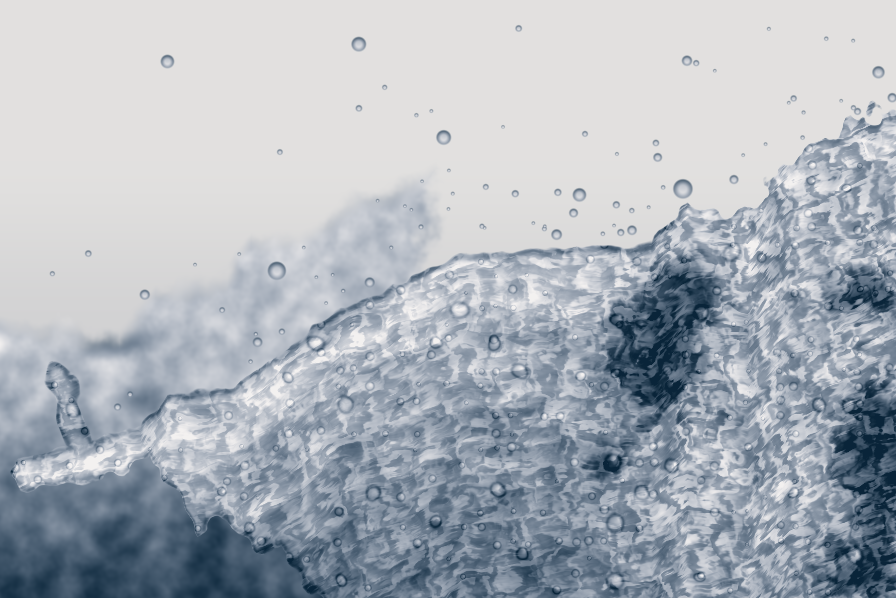
Reproduce this texture procedurally as a Shadertoy shader.

```glsl
// Breaking wave with a glassy crest, spray droplets and a blurred swell under a pale sky.

const vec3 DEEP = vec3(.1, .2, .28), PALE = vec3(.89, .89, .9);
const vec3 SKY_TOP = vec3(.885, .88, .875), SKY_LOW = vec3(.82, .82, .825);
const float STREAK_GAIN = .34, FACET_GAIN = .36, FLECK_GAIN = .34;
const int SPRAY_COUNT = 75, DROP_COUNT = 7;

// Outlines as knots, in units of the canvas height
const vec2 CREST[12] = vec2[12](vec2(0, .19), vec2(.03, .235), vec2(.235, .285),
  vec2(.28, .34), vec2(.39, .35), vec2(.57, .485), vec2(.78, .575), vec2(1.09, .594),
  vec2(1.15, .65), vec2(1.25, .65), vec2(1.32, .74), vec2(1.5, .82));
const vec2 UNDERSIDE[12] = vec2[12](vec2(0, .215), vec2(.03, .18), vec2(.16, .195),
  vec2(.25, .235), vec2(.3, .17), vec2(.33, .1), vec2(.38, .13), vec2(.43, .08),
  vec2(.47, .085), vec2(.52, .02), vec2(.58, -.05), vec2(1.5, -.1));
const vec2 SWELL[12] = vec2[12](vec2(0, .46), vec2(.14, .43), vec2(.2, .43),
  vec2(.26, .51), vec2(.38, .53), vec2(.42, .6), vec2(.5, .58), vec2(.57, .65),
  vec2(.66, .69), vec2(.73, .705), vec2(.8, .6), vec2(1.5, .3));
// Large drops: centre and radius
const vec3 DROPS[7] = vec3[7](vec3(.6, .926, .012), vec3(.28, .897, .011),
  vec3(.742, .77, .012), vec3(.463, .547, .015), vec3(1.469, .879, .01),
  vec3(.969, .674, .011), vec3(1.142, .684, .016));

vec2 hash2(vec2 p) {
  vec3 a = fract(p.xyx * vec3(.1031, .103, .0973));
  a += dot(a, a.yzx + 33.33);
  return fract((a.xx + a.yz) * a.zy);
}

float corner(vec2 i, vec2 f, vec2 o) {
  return dot(hash2(i + o) * 2. - 1., f - o);
}

float gradientNoise(vec2 p) {
  vec2 i = floor(p), f = fract(p), u = f * f * (3. - 2. * f), o = vec2(0, 1);
  float low = mix(corner(i, f, o.xx), corner(i, f, o.yx), u.x);
  return 1.5 * mix(low, mix(corner(i, f, o.xy), corner(i, f, o.yy), u.x), u.y);
}

float fbm(vec2 p) {
  float sum = 0., gain = .6;
  for (int i = 0; i < 4; i++) {
    sum += gain * gradientNoise(p);
    p = mat2(1.6, 1.2, -1.2, 1.6) * p + 7.3;
    gain *= .55;
  }
  return sum;
}

float profile(vec2 k[12], float x) {
  float y = k[0].y;
  for (int i = 0; i < 11; i++)
    y += (k[i + 1].y - k[i].y) * clamp((x - k[i].x) / (k[i + 1].x - k[i].x), 0., 1.);
  return y;
}

float bell(float x) { return exp(-x * x); }

float blob(vec2 p, float x, float y, float w, float h) {
  return bell(length((p - vec2(x, y)) / vec2(w, h)));
}

vec3 waterColor(float t) {
  t = clamp(t, -.08, 1.08);
  return mix(DEEP, PALE, t) + vec3(0, .02, .1) * t * (1. - t);
}

// One jittered bubble per cell: dark rim, pale core
float bubbles(vec2 p, float scale, float share) {
  vec2 cell = floor(p * scale), h = hash2(cell + scale);
  vec2 q = fract(p * scale) - .5 - .3 * (hash2(cell + 41.) - .5);
  float r = .12 + .2 * h.y;
  float rim = bell((length(q) / r - .85) / .2);
  return step(h.x, share) * (.3 * bell(2. * length(q - .06) / r) - .3 * rim);
}

void addDrop(inout vec3 color, vec2 p, vec3 drop, float soft) {
  vec2 n = (p - drop.xy) / drop.z;
  float l = length(n), s = soft / drop.z;
  float tone = .88 - .5 * smoothstep(.3, 1., l) - .22 * n.y;
  color = mix(color, waterColor(tone), .9 - .9 * smoothstep(1. - s, 1. + s, l));
}

float waterTone(vec2 p, float depth) {
  vec2 warp = .03 * vec2(fbm(p * 8.), fbm(p * 8. + 17.)), q = p + warp;
  float chop = smoothstep(.85, 1.2, p.x);
  float streak = fbm(vec2(q.x * 8., (depth + warp.y) * 40.));
  float facet = fbm(q * 22. + 3.);
  float fleck = gradientNoise(p * 52. + 2.5 * vec2(facet, streak));
  float tone = .69 - .2 * smoothstep(.14, .42, depth) * (1. - chop);
  tone -= .1 - .1 * smoothstep(0., .2, p.y);
  tone += .2 * bell((depth - .06) / .05) * (1. - .5 * chop);
  tone += STREAK_GAIN * streak * mix(1., .5, chop);
  tone += FACET_GAIN * facet * mix(.7, 1.1, chop);
  tone += FLECK_GAIN * (smoothstep(-.3, .35, fleck) - .5) * mix(.8, 1.2, chop);
  // Dark windows broken up by bright chop
  float dark = blob(p, 1.09, .39, .1, .11) + .7 * blob(p, 1.15, .53, .09, .08)
    + 1.2 * blob(p, 1.47, .24, .08, .13) + .8 * blob(p, 1.45, .51, .09, .05)
    + .6 * blob(p, 1.01, .23, .05, .05) + .6 * blob(p, 1.43, .04, .13, .07);
  tone -= .6 * smoothstep(.35, .75, dark + .6 * facet + .4 * streak);
  return tone + bubbles(p + .5 * warp, 20., .12) + .7 * bubbles(p, 38., .2);
}

void mainImage(out vec4 fragColor, in vec2 fragCoord) {
  vec2 p = fragCoord / iResolution.y;
  float px = 1.2 / iResolution.y;
  // Sky and out-of-focus swell
  vec3 color = mix(SKY_LOW, SKY_TOP, smoothstep(.42, .75, p.y));
  float mottle = fbm(p * 13.), rough = gradientNoise(p * 32.);
  float back = mix(.08, .8, smoothstep(-.04, .42, p.y)) + .3 * mottle + .14 * rough;
  back -= .5 * blob(p, .18, .43, .05, .025) + .35 * blob(p, .24, .33, .03, .03);
  float swell = profile(SWELL, p.x) + .04 * mottle - p.y;
  float side = p.x - .62 - .15 * p.y + .06 * mottle;
  color = mix(color, waterColor(back), smoothstep(-.025, .03, min(swell, -side)));
  // Front wave with an upright arm and a thin shaded rim
  float depth = profile(CREST, p.x) - p.y, choppy = smoothstep(1.08, 1.3, p.x);
  float edge = depth + mix(.009, .04, choppy) * (rough + mottle);
  float under = p.y - profile(UNDERSIDE, p.x) + .02 * (rough + mottle);
  vec2 arm = p - vec2(.135, .25), axis = vec2(-.035, .125);
  arm -= axis * clamp(dot(arm, axis) / dot(axis, axis), 0., 1.);
  float body = max(min(edge, under), .022 - length(arm) + .015 * rough);
  float tone = waterTone(p, depth) - .3 * bell((body - .005) / .006) * (1. - .6 * choppy);
  color = mix(color, waterColor(tone), smoothstep(-px, px, body));
  // Airborne drops: fine spray hugging the crest, then the larger ones
  for (int i = 0; i < SPRAY_COUNT; i++) {
    vec2 a = hash2(vec2(i, 3)), b = hash2(vec2(i, 19));
    float x = 1.5 * pow(a.x, .6), y = profile(CREST, x) + .02 + .36 * a.y * a.y;
    addDrop(color, p, vec3(x, y, .0025 + .007 * b.x * b.x * b.x), px);
  }
  for (int i = 0; i < DROP_COUNT; i++) addDrop(color, p, DROPS[i], px);
  fragColor = vec4(color, 1);
}
```
